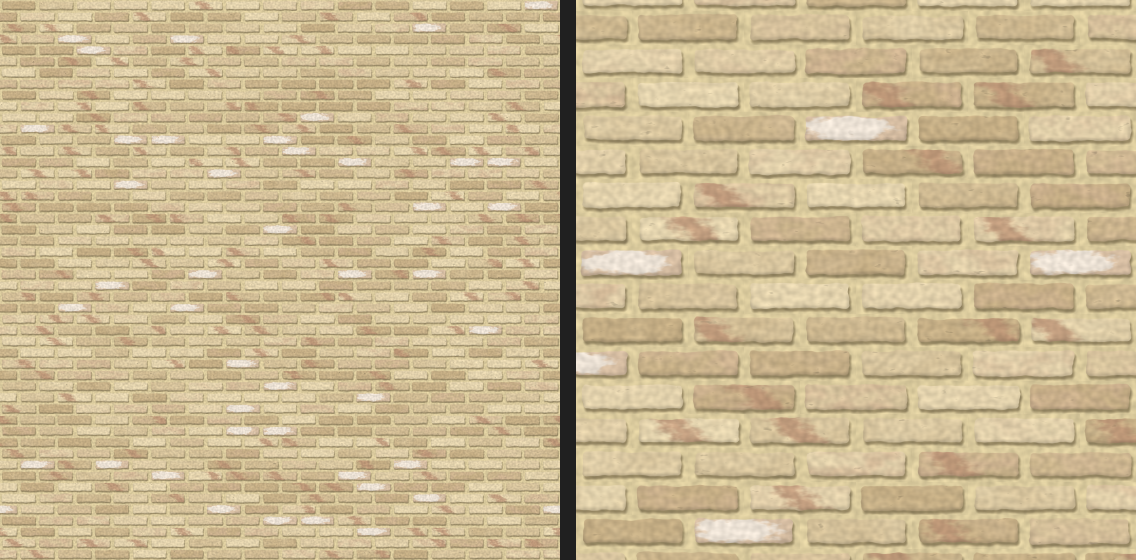
Left, the full canvas; right, a detail of the centre.
Reproduce this texture procedurally as a WebGL 1 fragment shader.

```glsl
precision highp float;
// Weathered cream brick wall in running bond, with rose stains and chalky bricks.

uniform vec2 u_resolution;

#define COLUMNS 15.0
#define ROWS 50.0
#define BRICK_HALF vec2(1.51, 0.375) // half size, in row heights
#define EDGE_WEAR 0.065
#define CHALK_SHARE 0.06
#define STAIN_SHARE 0.24
#define GRAIN 0.075
#define MORTAR vec3(0.855, 0.793, 0.615)
#define CREAM vec3(0.895, 0.832, 0.685)
#define TAN vec3(0.765, 0.675, 0.515)
#define ROSE vec3(0.805, 0.690, 0.565)
#define CHALK vec3(0.925, 0.885, 0.835)

float hash(vec2 p) {
  vec3 q = fract(vec3(p.xyx) * 0.1031);
  q += dot(q, q.yzx + 33.33);
  return fract((q.x + q.y) * q.z);
}

float corner(vec2 cell, vec2 offset) {
  float angle = 6.2832 * hash(cell);
  return dot(vec2(cos(angle), sin(angle)), offset);
}

// Gradient noise, roughly -1 to 1
float noise(vec2 p) {
  vec2 i = floor(p), f = fract(p);
  vec2 u = f * f * f * (f * (f * 6.0 - 15.0) + 10.0);
  vec2 e = vec2(1.0, 0.0);
  float bottom = mix(corner(i, f), corner(i + e.xy, f - e.xy), u.x);
  float top = mix(corner(i + e.yx, f - e.yx), corner(i + e.xx, f - e.xx), u.x);
  return 1.5 * mix(bottom, top, u.y);
}

float fbm(vec2 p) {
  float sum = 0.0, amplitude = 0.6;
  for (int i = 0; i < 3; i++) {
    sum += amplitude * noise(p);
    p = p * 2.1 + 17.3;
    amplitude *= 0.5;
  }
  return sum;
}

// Signed distance to a rounded, ragged brick
float brickDistance(vec2 p, vec2 halfSize, vec2 seed) {
  const float radius = 0.11;
  vec2 q = abs(p) - halfSize + radius;
  float box = length(max(q, 0.0)) + min(max(q.x, q.y), 0.0) - radius;
  return box + EDGE_WEAR * fbm(p * vec2(1.5, 2.2) + seed);
}

// Face colour of one brick: base tone, blush, stain, chalk and pits
vec3 brickColor(vec2 p, vec2 id, vec2 seed) {
  float blotch = fbm(p * vec2(0.9, 1.6) + seed + 31.0);
  float streak = fbm(p * vec2(1.8, 4.0) + seed + 73.0);
  float tone = smoothstep(0.0, 0.85, hash(id + 3.7));
  vec3 color = mix(TAN, CREAM, clamp(tone + 0.25 * blotch, 0.0, 1.0));

  float blush = smoothstep(0.35, 1.0, hash(id + 11.3));
  color = mix(color, ROSE, blush * smoothstep(-0.5, 0.5, blotch) * 0.8);

  float stained = step(1.0 - STAIN_SHARE, hash(id + 23.9));
  float stainAt = 2.0 * hash(id + 29.1) - 1.0;
  float stain = 1.0 - smoothstep(0.1, 0.75, abs(p.x - stainAt + p.y) + 0.5 * streak);
  color = mix(color, ROSE * vec3(0.90, 0.81, 0.79), 0.75 * stained * stain);

  float chalky = step(hash(id + 41.7), CHALK_SHARE);
  float patchEdge = length((p - vec2(-0.25, 0.03)) / vec2(1.3, 0.40)) + 0.5 * streak;
  float chalk = 1.0 - smoothstep(0.75, 1.1, patchEdge);
  color = mix(color, mix(ROSE, CHALK, 0.25 + 0.75 * chalk), chalky);

  float pits = smoothstep(0.42, 0.75, streak) * (1.0 - 0.6 * chalky);
  color *= 1.0 - 0.17 * pits;
  return color * (1.0 + 0.06 * streak);
}

void main() {
  vec2 uv = gl_FragCoord.xy / u_resolution;
  float pixel = ROWS / u_resolution.y;

  // Running bond: every other course moves by half a brick
  vec2 grid = uv * vec2(COLUMNS, ROWS);
  grid.x += 0.5 * (1.0 - mod(floor(grid.y), 2.0));
  vec2 id = floor(grid);
  id.x = mod(id.x, COLUMNS);
  vec2 p = (fract(grid) - 0.5) * vec2(ROWS / COLUMNS, 1.0);
  vec2 seed = 90.0 * vec2(hash(id + 5.1), hash(id + 7.9));

  // Small differences in size and seat
  vec2 jitter = vec2(hash(id + 13.3), hash(id + 17.7));
  vec2 halfSize = BRICK_HALF - vec2(0.06, 0.035) * jitter;
  p -= vec2(0.05, 0.025) * (jitter.yx - 0.5) + vec2(0.0, 0.02);

  float d = brickDistance(p, halfSize, seed);
  float shadowDistance = brickDistance(p + vec2(-0.045, 0.095), halfSize, seed);
  float face = 1.0 - smoothstep(-0.75 * pixel, 0.75 * pixel, d);
  float softness = 0.045 + 0.5 * pixel;

  // Mortar with the shadow below each brick
  vec3 mortar = MORTAR * (1.0 + 0.07 * fbm(p * 2.5 + seed));
  float shadow = 1.0 - smoothstep(-softness, softness, shadowDistance);
  mortar *= 1.0 - shadow * vec3(0.32, 0.34, 0.38);

  // Brick face with a lit upper rim and a darker lower rim
  vec3 brick = brickColor(p, id, seed);
  float rim = smoothstep(-0.13, 0.0, d);
  float side = clamp(p.y / halfSize.y, -1.0, 1.0);
  brick *= 1.0 + rim * (0.07 * side - 0.06);

  vec3 color = mix(mortar, brick, face);
  color *= 1.0 + GRAIN * noise(uv * ROWS * 5.3);
  gl_FragColor = vec4(clamp(color, 0.0, 1.0), 1.0);
}
```
